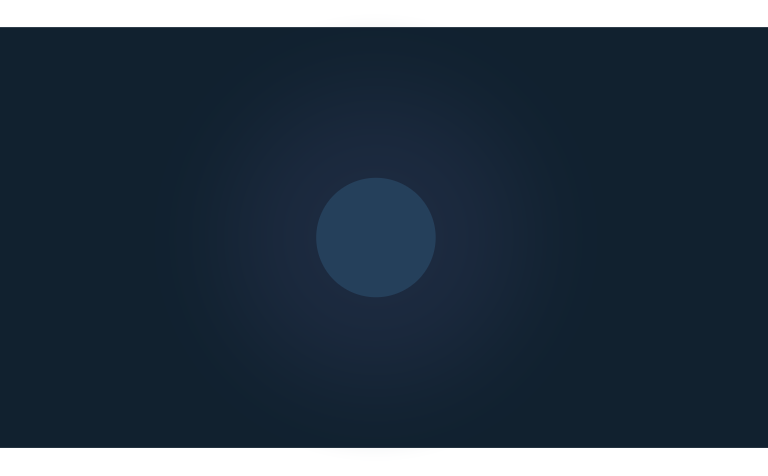
This background is drawn by a Shadertoy shader. Its source:

```glsl
// A dark navy band between white margins, with a blue disc near its centre.
// A soft round halo lies behind the disc and faintly tints the margins too.
// Lengths are fractions of the canvas height; edges are smoothed by one pixel.

// Coverage of a shape from its signed distance (negative inside).
float coverage(float dist, float pixel) {
    return clamp(0.5 - dist / pixel, 0.0, 1.0);
}

void mainImage(out vec4 fragColor, in vec2 fragCoord) {
    float pixel = 1.0 / iResolution.y;
    vec2 uv = fragCoord / iResolution.xy;

    // Offset from the disc centre, kept round at any aspect ratio
    vec2 offset = (uv - vec2(0.4895, 0.501)) * vec2(iResolution.x * pixel, 1.0);
    float radius = length(offset);

    // White margins and navy band
    float bandDist = abs(uv.y - 0.501) - 0.442;
    vec3 navy = vec3(0.066, 0.130, 0.186);
    vec3 color = mix(vec3(1.0), navy, coverage(bandDist, pixel));

    // Halo, fading like a blurred disc
    float halo = 1.0 - smoothstep(0.10, 0.48, radius);
    color = mix(color, vec3(0.110, 0.164, 0.247), halo);

    // Solid disc
    vec3 discBlue = vec3(0.145, 0.250, 0.357);
    color = mix(color, discBlue, coverage(radius - 0.1255, pixel));

    fragColor = vec4(color, 1.0);
}
```
